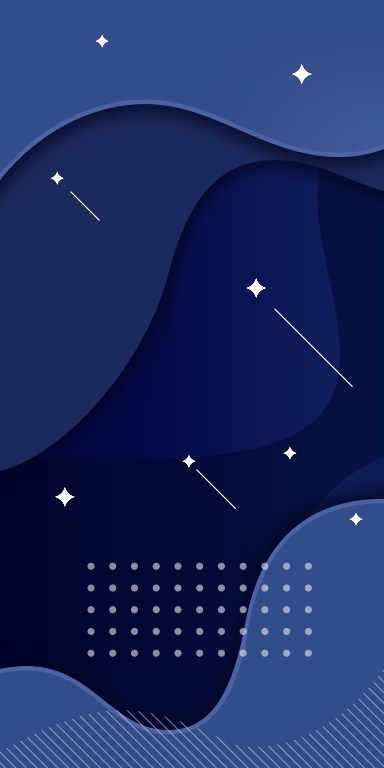
Reproduce this background procedurally as a Shadertoy shader.

```glsl
// Layered night-blue paper waves with rim light and soft shadows, plus stars,
// streaks, a dot grid and diagonal hatching. Wave edges are cubic curves solved
// for height at x; units are percent of the width (100 wide, 200 tall, y up).
#define RIM_WIDTH 1.15
#define SHADOW_SIZE 3.2
#define DOT_PITCH 5.66
#define DOT_RADIUS 0.92
#define HATCH_PITCH 2.75
#define STREAK_HALF_WIDTH 0.15
#define STAR_POWER 0.6

const vec3 WAVE_BLUE = vec3(0.20, 0.30, 0.54);
const vec3 RIM_BLUE = vec3(0.30, 0.39, 0.64);
const vec3 SLATE = vec3(0.11, 0.16, 0.36);
const vec3 SHADE = vec3(0.01, 0.02, 0.13);

float pixelSize;

float inside(float d) {
    return smoothstep(-0.6, 0.6, d / pixelSize);
}

vec2 cubic(vec2 a, vec2 b, vec2 c, vec2 d, float t) {
    float s = 1.0 - t;
    return s*s*s*a + 3.0*s*s*t*b + 3.0*s*t*t*c + t*t*t*d;
}

// Approximate signed distance, positive above a curve whose x only increases
float above(vec2 p, vec2 a, vec2 b, vec2 c, vec2 d) {
    float lo = 0.0, hi = 1.0;
    for (int i = 0; i < 16; i++) {
        float mid = 0.5 * (lo + hi);
        if (cubic(a, b, c, d, mid).x < p.x) lo = mid; else hi = mid;
    }
    float t = 0.5 * (lo + hi), s = 1.0 - t;
    vec2 tangent = s*s*(b - a) + 2.0*s*t*(c - b) + t*t*(d - c);
    float slope = tangent.y / max(tangent.x, 0.001);
    return (p.y - cubic(a, b, c, d, t).y) / sqrt(1.0 + slope * slope);
}

float topWave(vec2 p) {
    vec2 crest = vec2(37.8, 172.9), trough = vec2(88.5, 159.1);
    if (p.x < crest.x) return above(p, vec2(0, 153.1), vec2(9.9, 165.6), vec2(24, 172.9), crest);
    if (p.x < trough.x) return above(p, crest, vec2(56, 172.9), vec2(69, 159.1), trough);
    return above(p, trough, vec2(92.7, 159.1), vec2(96.6, 159.9), vec2(100, 161.2));
}

float slateWave(vec2 p) {
    vec2 bend = vec2(43.8, 128.4), crest = vec2(71.6, 158.3);
    if (p.x < bend.x) return above(p, vec2(0, 77.3), vec2(18.2, 82.3), vec2(38, 106.3), bend);
    if (p.x < crest.x) return above(p, bend, vec2(48.7, 147.9), vec2(56.8, 158.3), crest);
    return above(p, crest, vec2(82.8, 158.3), vec2(90.1, 152.9), vec2(100, 150.3));
}

// The right side is a curve of x over y, so the axes are swapped
float innerPanel(vec2 p) {
    vec2 q = p.yx, bend = vec2(107.6, 88.5);
    float d = q.x < bend.x
        ? above(q, vec2(80.7, 39), vec2(80.7, 75.5), vec2(89.3, 88.5), bend)
        : above(q, bend, vec2(123.2, 88.5), vec2(141.4, 80.2), vec2(157, 83.3));
    return min(-d, p.y - 80.7);
}

float bottomWave(vec2 p) {
    vec2 trough = vec2(43.8, 9.9), bend = vec2(63.8, 37.2);
    if (p.x < trough.x) return above(p, vec2(0, 25.8), vec2(23.4, 30.7), vec2(27.3, 9.9), trough);
    if (p.x < bend.x) return above(p, trough, vec2(56, 9.9), vec2(60.7, 21.6), bend);
    return above(p, bend, vec2(67.2, 56.8), vec2(78.1, 70.1), vec2(100, 70.1));
}

float hatchTop(vec2 p) {
    vec2 dip = vec2(61.2, 6);
    if (p.x < dip.x) return above(p, vec2(0, 4.2), vec2(28.6, 20.3), vec2(39, 16.4), dip);
    return above(p, dip, vec2(74.2, 3.4), vec2(89.8, 11.2), vec2(100, 26));
}

// Lays a sheet over the colour; d is positive inside, the shadow falls outside
vec3 layer(vec3 base, vec3 sheet, float d, float shadow) {
    float outside = max(-d, 0.0) / SHADOW_SIZE;
    base = mix(base, SHADE, shadow * exp(-outside * outside));
    return mix(base, sheet, inside(d));
}

vec3 rimmed(vec3 fill, float d) {
    return mix(RIM_BLUE, fill, inside(d - RIM_WIDTH));
}

void mainImage(out vec4 fragColor, in vec2 fragCoord) {
    vec2 p = fragCoord / iResolution.xy * vec2(100, 200);
    pixelSize = 100.0 / iResolution.x;
    float across = p.x / 100.0;

    // Backdrop and layered sheets
    vec3 col = mix(vec3(0.0, 0.005, 0.17), vec3(0.025, 0.075, 0.27), across);
    vec3 panel = mix(vec3(0.005, 0.02, 0.26), vec3(0.065, 0.11, 0.36), smoothstep(0.2, 0.9, across));
    col = layer(col, panel, innerPanel(p), 0.0);
    float hill = -above(p, vec2(60, 5), vec2(73, 64), vec2(84, 74), vec2(100, 81));
    col = layer(col, vec3(0.06, 0.11, 0.34), hill, 0.0);
    col = layer(col, SLATE, slateWave(p), 0.6);
    float top = topWave(p), bottom = -bottomWave(p);
    vec3 topFill = WAVE_BLUE + 0.05 * smoothstep(0.5, 1.0, across) * smoothstep(195.0, 160.0, p.y);
    col = layer(col, rimmed(topFill, top), top, 0.6);
    col = layer(col, rimmed(WAVE_BLUE, bottom), bottom, 0.6);

    // Diagonal hatching under its own curve
    float stripe = abs(fract((p.x + p.y) / HATCH_PITCH) - 0.5) * HATCH_PITCH * 0.707;
    col = mix(col, vec3(0.8, 0.84, 0.93), 0.6 * inside(0.13 - stripe) * inside(-hatchTop(p)));

    // Dot grid, 11 by 5
    vec2 g = p - vec2(23.7, 29.9);
    vec2 cell = clamp(round(g / DOT_PITCH), vec2(0), vec2(10, 4));
    col = mix(col, vec3(0.9, 0.9, 0.95), 0.6 * inside(DOT_RADIUS - length(g - cell * DOT_PITCH)));

    // Streaks: start and horizontal run, falling at 45 degrees
    vec3 streaks[3] = vec3[3](vec3(18.5, 150, 7.3), vec3(71.6, 119.5, 20.1), vec3(51.3, 77.6, 10));
    float white = 0.0;
    for (int i = 0; i < 3; i++) {
        vec2 q = p - streaks[i].xy;
        float run = clamp(0.5 * (q.x - q.y), 0.0, streaks[i].z);
        white = max(white, inside(STREAK_HALF_WIDTH - length(q - vec2(run, -run))));
    }

    // Four-point stars: centre and radius
    vec3 stars[8] = vec3[8](vec3(26.6, 189.3, 2.1), vec3(78.6, 180.7, 3.1), vec3(14.9, 153.6, 2.1),
        vec3(66.7, 125, 3.1), vec3(49.2, 79.9, 2.1), vec3(75.5, 82, 2.1), vec3(16.9, 70.6, 3.1), vec3(92.7, 64.8, 2.1));
    for (int i = 0; i < 8; i++) {
        vec2 q = pow(abs(p - stars[i].xy) / stars[i].z + 1e-5, vec2(STAR_POWER));
        white = max(white, inside(0.6 * stars[i].z * (1.0 - pow(q.x + q.y, 1.0 / STAR_POWER))));
    }
    fragColor = vec4(mix(col, vec3(1), white), 1.0);
}
```
